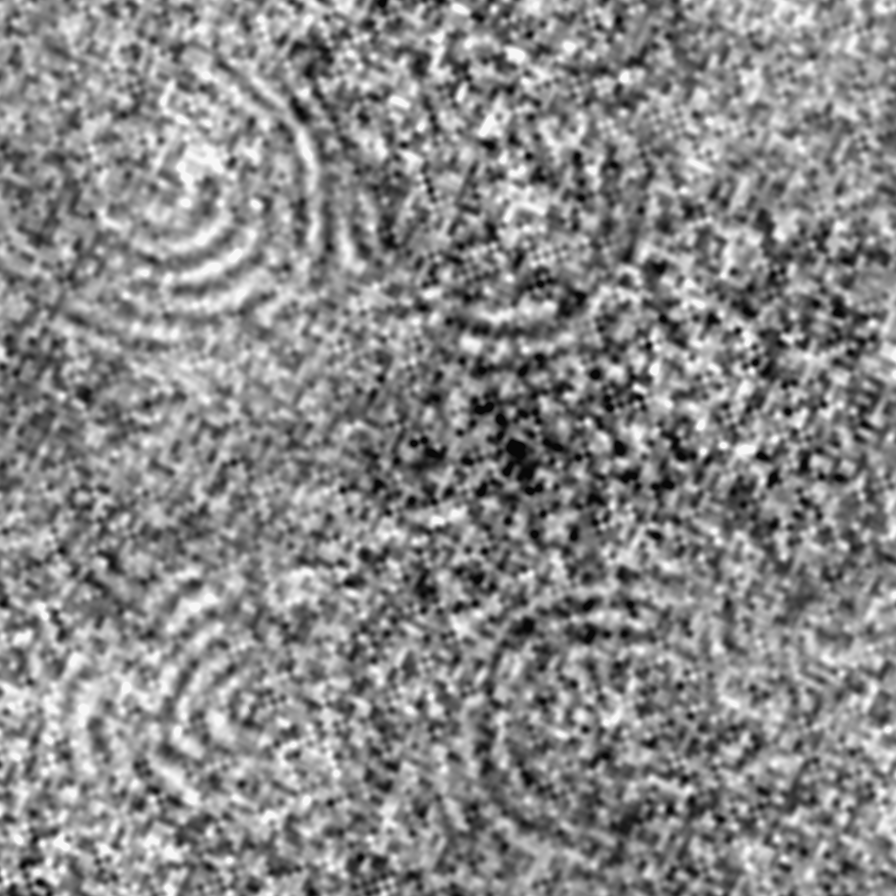
Give the GLSL for this texture, as a WebGL 2 fragment shader.

```glsl
#version 300 es
precision highp float;
// Grey speckled grain with broken, fingerprint-like whorls and soft cloudy shading.

uniform vec2 u_resolution;
out vec4 fragColor;

const float TAU = 6.2831853;
const float BASE_GREY = 0.55;

// Grain
const float FINE_GRAIN = 122.0;
const float COARSE_GRAIN = 78.0;
const float GRAIN_CONTRAST = 0.46;

// Shading
const float CLOUD_CONTRAST = 0.16;
const vec2 SHADOW_CENTRE = vec2(0.54, 0.48);
const vec2 SHADOW_SIZE = vec2(0.15, 0.10);
const float SHADOW_DEPTH = 0.22;

// Whorls
const vec2 FIRST_WHORL = vec2(0.14, 0.78);
const vec2 WHORL_STEP = vec2(0.44, 0.60);
const float ROW_SHIFT = 0.36;
const float WHORL_JITTER = 0.04;
const float WHORL_RADIUS = 0.20;
const float WHORL_STRETCH = 0.85;
const float RIDGE_SPACING = 0.032;
const float RIDGE_CONTRAST = 0.30;
const float RIDGE_WOBBLE = 0.010;

// Integer hash of a cell, two values in 0..1
vec2 hash2(vec2 cell) {
    uvec2 v = uvec2(ivec2(cell)) * 1664525u + 1013904223u;
    v.x += v.y * 1664525u;
    v.y += v.x * 1664525u;
    v ^= v >> 16u;
    v.x += v.y * 1664525u;
    v.y += v.x * 1664525u;
    v ^= v >> 16u;
    return vec2(v >> 8u) / 16777216.0;
}

// Smooth value noise in -1..1
float noise(vec2 p) {
    vec2 cell = floor(p);
    vec2 t = fract(p);
    t = t * t * (3.0 - 2.0 * t);
    float low = mix(hash2(cell).x, hash2(cell + vec2(1, 0)).x, t.x);
    float high = mix(hash2(cell + vec2(0, 1)).x, hash2(cell + vec2(1, 1)).x, t.x);
    return 2.0 * mix(low, high, t.y) - 1.0;
}

mat2 rotation(float angle) {
    float c = cos(angle), s = sin(angle);
    return mat2(c, s, -s, c);
}

// Two grain layers, turned against each other to hide the lattice
float grain(vec2 p) {
    float fine = noise(rotation(0.45) * p * FINE_GRAIN);
    float coarse = noise(rotation(-0.3) * p * COARSE_GRAIN + 37.0);
    return 0.62 * fine + 0.58 * coarse;
}

// One whorl of partial rings: x is the ridge signal, y its coverage
vec2 whorl(vec2 p, vec2 index) {
    vec2 jitter = (hash2(index + 50.0) - 0.5) * 2.0 * WHORL_JITTER;
    vec2 centre = FIRST_WHORL + jitter
        + WHORL_STEP * vec2(index.x - ROW_SHIFT * index.y, index.y);
    float facing = -0.7 - 0.6 * index.x + 2.0 * index.y;

    // Oval distance, its long axis along the facing direction
    vec2 q = rotation(-facing) * (p - centre);
    float dist = length(q * vec2(WHORL_STRETCH, 1.0));
    float towards = q.x / max(length(q), 0.001);

    // Fade at the rim, in the core and on the far side
    float core = 0.10 * abs(index.x);
    float cover = smoothstep(core - 0.06, core + 0.04, dist)
        * (1.0 - smoothstep(WHORL_RADIUS - 0.05, WHORL_RADIUS + 0.03, dist))
        * smoothstep(-0.9, 0.4, towards);
    cover /= 1.0 + 0.25 * abs(index.x) + 0.35 * abs(index.y);

    float wobble = RIDGE_WOBBLE * noise(p * 11.0 + index * 7.0);
    return cover * vec2(cos(TAU * (dist + wobble) / RIDGE_SPACING), 1.0);
}

void main() {
    vec2 p = gl_FragCoord.xy / u_resolution.y;

    // Gather staggered rows of whorls
    vec2 ridges = vec2(0.0);
    for (int row = -1; row <= 1; row++)
        for (int column = -1; column <= 2; column++)
            ridges += whorl(p, vec2(column, row));

    // Break the ridges into patches
    ridges *= mix(0.35, 1.0, smoothstep(-0.5, 0.2, noise(p * 13.0 + 5.0)));
    float cover = min(ridges.y, 1.0);

    // Broad light, dark and contrast changes
    float clouds = 0.6 * noise(p * 4.5 + 11.0) + 0.4 * noise(p * 14.0 + 23.0);
    vec2 fromShadow = (p - SHADOW_CENTRE) / SHADOW_SIZE;
    float shadow = exp(-dot(fromShadow, fromShadow));
    float contrast = GRAIN_CONTRAST * (1.0 + 0.35 * noise(p * 3.5 + 71.0));

    float grey = BASE_GREY + CLOUD_CONTRAST * clouds - SHADOW_DEPTH * shadow;
    grey += contrast * (1.0 - 0.45 * cover) * grain(p);
    grey += RIDGE_CONTRAST * ridges.x;
    fragColor = vec4(vec3(clamp(grey, 0.03, 0.97)), 1.0);
}
```
